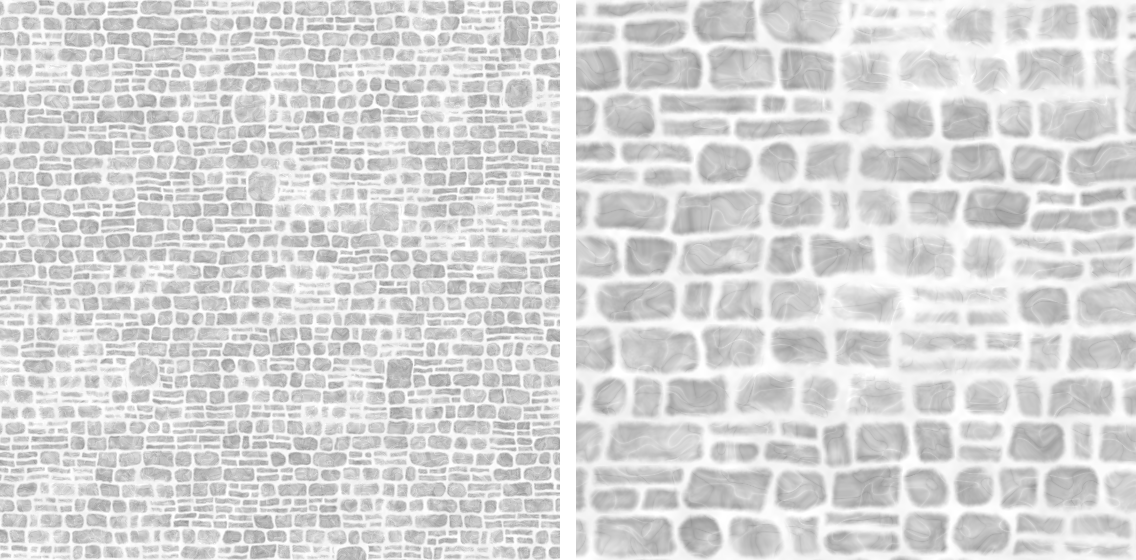
Left, the full canvas; right, a detail of the centre.
Reproduce this texture map procedurally as a WebGL 1 fragment shader.

```glsl
precision highp float;
uniform vec2 u_resolution;

const float COURSES = 36.0;      // rows of stone over the canvas height
const float BLOCK_WIDTH = 2.5;   // mean block width, in courses
const vec2 BIG_CELL = vec2(8.0, 6.0);

float hash(vec2 p) {
  vec3 q = fract(p.xyx * 0.1031);
  q += dot(q, q.yzx + 33.33);
  return fract((q.x + q.y) * q.z);
}

float noise(vec2 p) {
  vec2 i = floor(p), f = fract(p);
  f = f * f * (3.0 - 2.0 * f);
  return mix(mix(hash(i), hash(i + vec2(1.0, 0.0)), f.x),
             mix(hash(i + vec2(0.0, 1.0)), hash(i + 1.0), f.x), f.y);
}

float fbm(vec2 p) {
  float sum = 0.0, weight = 0.5;
  for (int i = 0; i < 4; i++) {
    sum += weight * noise(p);
    p = p * 2.03 + 17.3;
    weight *= 0.6;
  }
  return sum / 1.088;
}

float ridge(vec2 p, float sharpness) {
  return pow(1.0 - abs(2.0 * noise(p) - 1.0), sharpness);
}

float roundedBox(vec2 p, vec2 halfSize, float radius) {
  vec2 q = abs(p) - halfSize + radius;
  return length(max(q, 0.0)) + min(max(q.x, q.y), 0.0) - radius;
}

// Part of a range that holds x once the range is cut at a fraction
vec2 cut(vec2 range, float x, float fraction) {
  float middle = mix(range.x, range.y, fraction);
  return x < middle ? vec2(range.x, middle) : vec2(middle, range.y);
}

float blockEdge(float index, float row) {
  return (index + 0.62 * hash(vec2(index, row + 7.0))) * BLOCK_WIDTH;
}

// Bounds (left, bottom, right, top) of the coursed stone around p
vec4 coursedStone(vec2 p) {
  float row = floor(p.y);
  float index = floor(p.x / BLOCK_WIDTH);
  if (p.x < blockEdge(index, row)) index -= 1.0;
  vec2 spanX = vec2(blockEdge(index, row), blockEdge(index + 1.0, row));
  vec2 spanY = vec2(row, row + 1.0);

  // Some blocks become two thin layers
  vec2 seed = vec2(index, row);
  if (hash(seed + 31.0) < 0.3)
    spanY = cut(spanY, p.y, mix(0.4, 0.6, hash(seed + 53.0)));

  // Wide pieces are cut into shorter stones
  for (int i = 0; i < 2; i++) {
    vec2 key = vec2(spanX.x, spanY.x) * 37.0 + float(i) * 11.0;
    float width = spanX.y - spanX.x;
    float chance = smoothstep(1.2, 3.2, width) * 0.85;
    if (hash(key) < chance)
      spanX = cut(spanX, p.x, mix(0.32, 0.68, hash(key + 5.0)));
  }
  return vec4(spanX.x, spanY.x, spanX.y, spanY.y);
}

// Bounds of a rare stone two courses high; empty where there is none
vec4 bigStone(vec2 p) {
  vec2 cell = floor(p / BIG_CELL);
  float present = step(hash(cell + 91.0), 0.38);
  vec2 shift = vec2(1.0 + 4.0 * hash(cell + 13.0), 1.0 + floor(3.0 * hash(cell + 29.0)));
  vec2 low = cell * BIG_CELL + shift;
  vec2 size = vec2(1.6 + 0.6 * hash(cell + 47.0), 2.0);
  return vec4(low, low + size * present);
}

// Signed distance to the worn outline of a stone
float stoneDistance(vec2 p, vec4 bounds, float gap) {
  vec2 key = bounds.xy * 41.0;
  vec2 halfSize = 0.5 * (bounds.zw - bounds.xy) - gap;
  vec2 q = p - 0.5 * (bounds.xy + bounds.zw);
  q.x += q.y * 0.22 * (hash(key + 3.0) - 0.5);
  q.y += q.x * 0.06 * (hash(key + 9.0) - 0.5);
  float radius = min(halfSize.x, halfSize.y) * mix(0.3, 0.85, hash(key + 19.0));
  return roundedBox(q, halfSize, radius);
}

// Grey of the stone face: own tone, mottling, pale and dark veins
float stoneTone(vec2 p, float tint) {
  vec2 q = p + 0.5 * vec2(noise(p * 2.0), noise(p * 2.0 + 40.0)) + tint * 60.0;
  float tone = 0.765 + 0.075 * (tint - 0.5);
  tone += 0.26 * (fbm(q * 2.4) - 0.5);
  tone += 0.07 * ridge(q * vec2(2.2, 3.4), 7.0);
  return tone - 0.06 * ridge(q * vec2(2.6, 3.8) + 23.0, 9.0);
}

void main() {
  vec2 p = gl_FragCoord.xy / u_resolution.y * COURSES + 4.0;
  float pixel = COURSES / u_resolution.y;

  // Wavering courses
  vec2 wall = p + 0.2 * (vec2(noise(p * 0.7), noise(p * 0.6 + 50.0)) - 0.5);
  wall += 0.1 * (vec2(noise(p * 2.3 + 9.0), noise(p * 2.3 + 70.0)) - 0.5);

  // Choose the stone and measure its outline
  vec4 big = bigStone(wall);
  float bigEdge = roundedBox(wall - 0.5 * (big.xy + big.zw), 0.5 * (big.zw - big.xy), 0.0);
  bool isBig = bigEdge < 0.0;
  vec4 bounds = isBig ? big : coursedStone(wall);
  float tint = hash(bounds.xy * 43.0 + 2.0);
  float patches = noise(p * 0.45 + 30.0);
  float gap = 0.05 + 0.035 * hash(bounds.xy * 29.0) + 0.03 * patches;
  float d = stoneDistance(wall, bounds, gap);
  if (!isBig) d = max(d, gap - bigEdge);
  d += 0.09 * (fbm(p * 3.5) - 0.5);

  // Stone face with a faint dark rim and pale haze near the joints
  float tone = stoneTone(p, tint);
  float rim = (d + 0.1) / 0.06;
  tone -= 0.035 * exp(-rim * rim);
  tone += 0.13 * smoothstep(0.4, 0.85, patches) * smoothstep(-0.32, 0.02, d);

  // Soft pale mortar
  float mortar = 0.94 + 0.06 * noise(p * 1.3 + 80.0) + 0.03 * (noise(p * 7.0) - 0.5);
  float soft = max(0.075, 0.6 * pixel);
  float grey = mix(tone, mortar, smoothstep(-soft, soft, d));
  gl_FragColor = vec4(vec3(clamp(grey, 0.0, 1.0)), 1.0);
}
```
